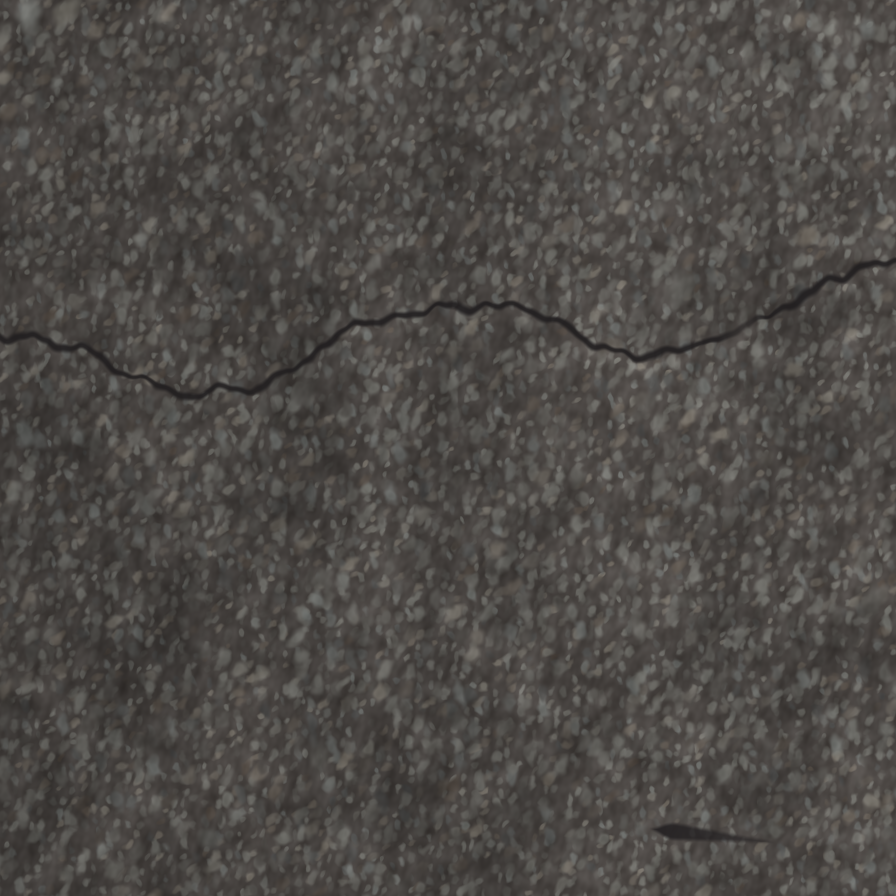
Reproduce this texture procedurally as a Shadertoy shader.

```glsl
// Worn grey asphalt: packed soft grains, a winding dark crack and a small gouge.

#define COARSE_CELLS 50.0   // coarse grains across the canvas
#define FINE_CELLS 80.0     // fine grains across the canvas
#define PEBBLE_CELLS 24.0   // grid of the rare large pebbles
#define GRAIN_LEAN 0.30     // tilt of the grains, radians from vertical
#define GRAIN_STRETCH 1.25  // elongation of the grains
#define CRACK_WIDTH 0.0042
#define CRACK_DARKNESS 0.88
#define ROUGHNESS 0.055     // strength of the surface noise
#define BINDER vec3(0.270, 0.253, 0.242)
#define STONE_DARK vec3(0.275, 0.262, 0.250)
#define STONE_LIGHT vec3(0.435, 0.435, 0.415)
#define CREVICE vec3(0.125, 0.115, 0.120)

vec3 hash3(vec2 p) {
    vec3 q = fract(p.xyx * vec3(0.1031, 0.1030, 0.0973));
    q += dot(q, q.yxz + 33.33);
    return fract((q.xxy + q.yzz) * q.zyx);
}

vec2 gradientAt(vec2 cell) {
    float angle = 6.2832 * hash3(cell + 17.0).x;
    return vec2(cos(angle), sin(angle));
}

// Gradient noise, roughly -0.7 to 0.7
float noise(vec2 p) {
    vec2 i = floor(p), f = p - i;
    vec2 u = f * f * f * (f * (f * 6.0 - 15.0) + 10.0);
    vec2 e = vec2(0.0, 1.0);
    float low = mix(dot(gradientAt(i), f), dot(gradientAt(i + e.yx), f - e.yx), u.x);
    float high = mix(dot(gradientAt(i + e), f - e), dot(gradientAt(i + 1.0), f - 1.0), u.x);
    return mix(low, high, u.y);
}

vec2 rotate(vec2 p, float angle) {
    float c = cos(angle), s = sin(angle);
    return vec2(c * p.x - s * p.y, s * p.x + c * p.y);
}

// Grey stone, now and then tinted brown or blue
vec3 stoneColour(vec3 h) {
    vec3 colour = mix(STONE_DARK, STONE_LIGHT, h.x);
    colour += vec3(0.022, 0.002, -0.012) * smoothstep(0.75, 1.0, h.y);
    colour += vec3(-0.014, -0.002, 0.008) * smoothstep(0.25, 0.0, h.y);
    return colour;
}

// Scatter soft, leaning, irregular stones over the ground colour
vec3 scatterStones(vec3 ground, vec2 uv, float cells, float chance, float seed) {
    vec2 p = uv * cells;
    vec2 home = floor(p);
    float wobble = 0.24 * noise(p * 2.1 + seed);
    for (int y = -1; y <= 1; y++)
    for (int x = -1; x <= 1; x++) {
        vec2 cell = home + vec2(x, y);
        vec3 place = hash3(cell + seed);
        vec3 look = hash3(cell + seed + 71.3);
        if (hash3(cell + seed + 29.7).x > chance) continue;
        vec2 d = p - cell - 0.5 - 0.7 * (place.xy - 0.5);
        d = rotate(d, GRAIN_LEAN + 1.1 * (look.y - 0.5));
        float reach = length(d * vec2(GRAIN_STRETCH, 1.0 / GRAIN_STRETCH)) + wobble;
        float radius = mix(0.36, 0.64, place.z);
        float cover = smoothstep(radius, radius * 0.3, reach);
        ground = mix(ground, stoneColour(look), 0.85 * cover);
    }
    return ground;
}

// Height of the crack: slow swings with jagged detail
float crackHeight(float x) {
    float swing = 0.587 + 0.08 * x + 0.040 * cos(12.566 * x);
    return swing + 0.022 * noise(vec2(x * 9.0, 3.7))
                 + 0.018 * noise(vec2(x * 22.0, 8.2))
                 + 0.006 * noise(vec2(x * 60.0, 5.1));
}

void mainImage(out vec4 fragColor, in vec2 fragCoord) {
    vec2 uv = fragCoord / iResolution.y;

    // Binder, grains and pebbles
    vec2 grainUv = uv + 0.004 * vec2(noise(uv * 45.0), noise(uv * 45.0 + 31.0));
    vec3 colour = scatterStones(BINDER, grainUv, FINE_CELLS, 0.85, 11.0);
    colour = scatterStones(colour, grainUv, COARSE_CELLS, 0.65, 47.0);
    colour = scatterStones(colour, grainUv, PEBBLE_CELLS, 0.02, 83.0);

    // Surface roughness along the lean of the grains
    vec2 streak = rotate(uv, GRAIN_LEAN) * vec2(1.0, 0.65);
    float rough = 0.9 * noise(streak * 38.0 + 4.0) + noise(streak * 75.0)
                + 0.7 * noise(streak * 150.0 + 9.0);
    colour += ROUGHNESS * rough;

    // Broad wear: paler to the upper right
    float wear = 0.10 * (uv.x - 0.5) + 0.05 * (uv.x + uv.y - 1.0);
    wear += 0.16 * noise(uv * 5.0) + 0.18 * noise(uv * 13.0) + 0.12 * noise(uv * 24.0);
    colour *= 1.0 + wear;

    // Crack with a pale lower lip
    float slope = (crackHeight(uv.x + 0.003) - crackHeight(uv.x - 0.003)) / 0.006;
    float above = (uv.y - crackHeight(uv.x)) / sqrt(1.0 + slope * slope);
    float width = CRACK_WIDTH * (1.0 + 0.9 * noise(uv * 32.0));
    float gap = smoothstep(width * 1.4, width * 0.2, abs(above));
    float lip = smoothstep(0.012, 0.0, abs(above + 0.010));
    float strength = CRACK_DARKNESS * (1.0 - 0.5 * smoothstep(0.03, 0.0, abs(uv.x - 0.83)));
    colour = mix(colour * (1.0 + 0.09 * lip), CREVICE, gap * strength);

    // Gouge: a wedge tapering to the right
    vec2 g = rotate(uv - vec2(0.725, 0.075), 0.11);
    float along = clamp(g.x / 0.14, 0.0, 1.0);
    float halfWidth = 0.011 * smoothstep(0.0, 0.2, along) * (1.0 - along);
    float inside = smoothstep(0.003, -0.003, abs(g.y) - halfWidth);
    inside *= smoothstep(-0.002, 0.006, g.x) * smoothstep(0.143, 0.130, g.x);
    colour = mix(colour, CREVICE * 1.1, inside * mix(0.95, 0.5, along));

    fragColor = vec4(colour, 1.0);
}
```
